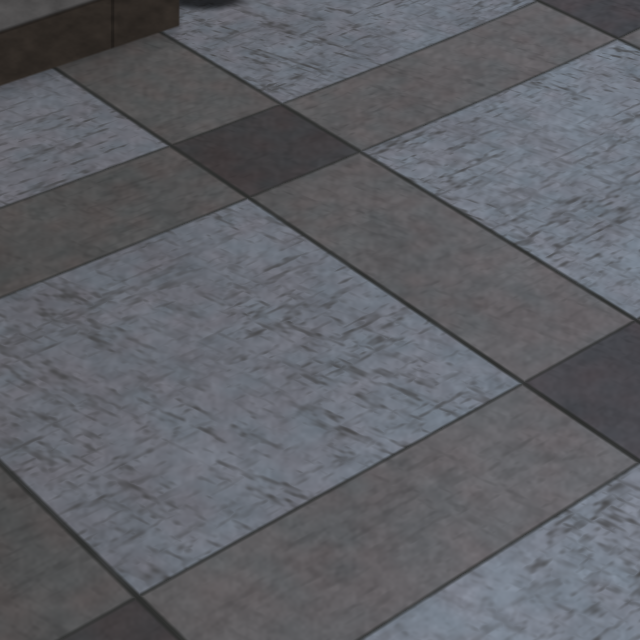
Reproduce this texture procedurally as a Shadertoy shader.

```glsl
#define PERIOD vec2(1.37, 1.345)
#define JOINT_HALF_WIDTH vec2(0.0058, 0.0036)
#define JOINT_COLOR vec3(0.165, 0.170, 0.165)
#define FLECK_COLOR vec3(0.27, 0.27, 0.275)
#define TILE_DIM vec3(0.395, 0.402, 0.430)
#define TILE_LIT vec3(0.474, 0.502, 0.548)
#define BAND_DIM vec3(0.300, 0.294, 0.292)
#define BAND_LIT vec3(0.396, 0.392, 0.407)
#define CROSS_DIM vec3(0.232, 0.222, 0.222)
#define CROSS_LIT vec3(0.285, 0.280, 0.300)
#define RISER_COLOR vec3(0.178, 0.158, 0.142)
#define TREAD_COLOR vec3(0.305, 0.300, 0.300)

float hash(vec2 p) {
    vec3 q = fract(p.xyx * vec3(0.1031, 0.1030, 0.0973));
    q += dot(q, q.yzx + 33.33);
    return fract((q.x + q.y) * q.z);
}

float noise(vec2 p) {
    vec2 i = floor(p), f = fract(p);
    f = f * f * (3.0 - 2.0 * f);
    return mix(mix(hash(i), hash(i + vec2(1, 0)), f.x),
               mix(hash(i + vec2(0, 1)), hash(i + 1.0), f.x), f.y);
}

float fbm(vec2 p) {
    float sum = 0.0, gain = 0.5;
    for (int i = 0; i < 4; i++) {
        sum += gain * noise(p);
        p = p * 2.03 + 17.0;
        gain *= 0.5;
    }
    return sum;
}

// Perspective view of the floor: p has its origin at the upper left
vec2 floorCoords(vec2 p) {
    const vec2 corner = vec2(0.388, 0.310);
    const vec2 alongU = vec2(0.5487, -0.1533), alongV = vec2(0.3146, 0.2048);
    const vec2 depth = vec2(0.1428, -0.1407);
    p += vec2(-0.017, 0.032) * p.x * p.x * pow(max(1.0 - p.y, 0.0), 4.0);
    return inverse(mat2(alongU - depth.x * p, alongV - depth.y * p)) * (p - corner)
         + vec2(1.0, 0.0);
}

// Faint dashes strung along x, gathered in patches
float scratches(vec2 p, float wear) {
    float dashes = noise(p * vec2(21.0, 85.0)) * 0.6 + noise(p * vec2(60.0, 110.0) + 8.0) * 0.4;
    float strings = noise(p * vec2(3.5, 34.0) + 71.0);
    float patches = smoothstep(0.3, 0.8, noise(p * vec2(2.6, 5.0) + 31.0));
    float strength = smoothstep(0.48 - wear * 0.06, 1.0, dashes * 0.75 + strings * 0.25);
    return strength * mix(0.4, 1.0, patches);
}

// Raised step in the upper left corner
vec3 addStep(vec3 color, vec2 p, float pixel) {
    float base = 0.134 - 0.335 * p.x;
    float shade = exp(-max(p.y - base, 0.0) * 60.0) * (1.0 - smoothstep(0.27, 0.29, p.x));
    color *= 1.0 - 0.25 * shade;
    color *= 1.0 - 0.65 * (1.0 - smoothstep(0.4, 1.0, length((p - vec2(0.32, 0.0)) / vec2(0.08, 0.02))));

    float lip = 0.050 - 0.33 * p.x;
    float grain = fbm(p * vec2(45.0, 70.0));
    vec3 face = RISER_COLOR * (0.8 + 0.4 * grain);
    float seam = 1.0 - smoothstep(0.001, 0.004, abs(p.x - 0.176));
    face *= 1.0 - 0.25 * seam;
    vec3 top = TREAD_COLOR * (0.85 + 0.3 * grain);
    face = mix(top, face, smoothstep(-2.0 * pixel, 2.0 * pixel, p.y - lip));
    face *= 0.7 + 0.3 * smoothstep(0.0, 0.006, abs(p.y - lip));
    vec2 inside = smoothstep(-1.5 * pixel, 1.5 * pixel, vec2(base, 0.28) - p.yx);
    return mix(color, face, inside.x * inside.y);
}

void mainImage(out vec4 fragColor, in vec2 fragCoord) {
    vec2 p = fragCoord / iResolution.xy;
    p.y = 1.0 - p.y;
    float pixel = 1.0 / iResolution.y;
    vec2 uv = floorCoords(p);
    vec2 soft = max(fwidth(uv), 0.0038);

    // Wide square tiles separated by narrow bands that cross
    vec2 local = mod(uv, PERIOD);
    vec2 band = smoothstep(-soft, soft, local - 1.0) * smoothstep(-soft, soft, PERIOD - local);
    vec2 id = floor(uv / PERIOD) * 2.0 + step(1.0, local);
    float wear = hash(id + 5.3);
    float lit = smoothstep(0.0, 1.0, p.x * 0.8 + p.y * 0.25);
    vec3 tile = mix(TILE_DIM, TILE_LIT, lit);
    vec3 strip = mix(BAND_DIM, BAND_LIT, lit);
    vec3 cross = mix(CROSS_DIM, CROSS_LIT, lit);
    float anyBand = max(band.x, band.y);
    vec3 color = mix(mix(tile, strip, anyBand), cross, min(band.x, band.y));
    color *= 0.98 + 0.04 * hash(id);

    // Cloudy stains and fine blurred grain
    vec2 surface = uv + id * 3.7;
    color *= 0.93 + 0.17 * fbm(surface * 6.0);
    color *= 0.95 + 0.10 * noise(surface * 48.0);
    color *= 0.965 + 0.07 * noise(p * 150.0);
    color += 0.02 * (noise(surface * 18.0 + 50.0) - 0.5) * vec3(1.0, -0.2, -0.4);

    // Scratches both ways, the second set slanted across the tile
    vec2 slanted = mat2(0.25, 0.97, 0.97, -0.25) * surface + 9.0;
    float marks = max(scratches(surface, wear), scratches(slanted, wear));
    float markStrength = mix(1.0, 0.5, anyBand);
    color = mix(color, min(FLECK_COLOR, color * 0.72), marks * markStrength);

    // Dark joints, with slightly uneven strength
    vec2 gap = min(min(local, PERIOD - local), abs(local - 1.0));
    vec2 joint = 1.0 - smoothstep(JOINT_HALF_WIDTH - soft, JOINT_HALF_WIDTH + soft * 1.3, gap);
    joint *= vec2(0.95, 0.75) * (0.8 + 0.2 * noise(uv * 11.0));
    color = mix(color, JOINT_COLOR, max(joint.x, joint.y));

    fragColor = vec4(addStep(color, p, pixel), 1.0);
}
```
